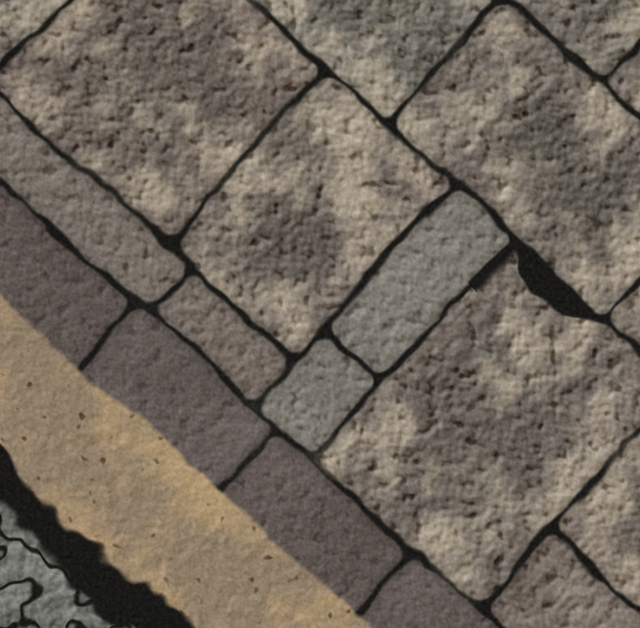
Give the GLSL for this texture, as a WebGL 1 fragment shader.

```glsl
precision highp float;
// Weathered paving of mixed blocks laid on a diagonal, with dark joints, a sandy
// kerb and rubble at the lower left. A rotated plane is cut into rectangles, each
// drawn as a rounded box with gradient noise for wobble, stains and lit relief.
uniform vec2 u_resolution;

vec2 hash2(vec2 p) {
  vec3 q = fract(p.xyx * vec3(0.1031, 0.1030, 0.0973));
  q += dot(q, q.yzx + 33.33);
  return fract((q.xx + q.yz) * q.zy);
}

float corner(vec2 cell, vec2 f, vec2 o) {
  return dot(hash2(cell + o) * 2.0 - 1.0, f - o);
}

// Gradient noise, roughly -0.7 to 0.7
float noise(vec2 p) {
  vec2 i = floor(p), f = p - i;
  vec2 s = f * f * f * (f * (f * 6.0 - 15.0) + 10.0);
  return mix(mix(corner(i, f, vec2(0, 0)), corner(i, f, vec2(1, 0)), s.x),
             mix(corner(i, f, vec2(0, 1)), corner(i, f, vec2(1, 1)), s.x), s.y);
}

float bump(vec2 p) {
  p += 0.006 * noise(p * 22.0);
  return noise(p * 46.0) + 0.6 * noise(p * 97.0 + 7.0);
}

// Narrow a span to the side of a joint on which x lies
void cut(float x, float joint, inout vec2 span) {
  if (x < joint) span.y = min(span.y, joint);
  else span.x = max(span.x, joint);
}

// Spans of the block around q, along and across the courses
void findBlock(vec2 q, out vec2 along, out vec2 across) {
  along = vec2(-1.5, 1.5);
  across = vec2(0.34, 1.6);
  cut(q.y, 0.533, across);
  cut(q.y, 1.01, across);
  cut(q.y, 1.285, across);
  if (q.y < 0.533 || q.y > 1.01) {
    float pitch = q.y < 0.533 ? 0.298 : 0.465;
    float start = q.y < 0.533 ? -0.185 : (q.y < 1.285 ? -0.08 : 0.13);
    along = (floor((q.x - start) / pitch) + vec2(0, 1)) * pitch + start;
  } else {
    cut(q.x, -0.59, along);
    cut(q.x, 0.192, along);
    cut(q.x, 0.545, along);
    if (q.x < 0.192) {
      cut(q.x, 0.062, along);
      cut(q.y, q.x < 0.062 ? 0.632 : 0.70, across);
      cut(q.x, q.y < 0.632 ? -0.157 : -0.21, along);
    } else if (q.x > 0.545) {
      cut(q.y, 0.705, across);
    }
  }
}

void main() {
  vec2 p = gl_FragCoord.xy / u_resolution.y;
  float soft = max(0.0035, 1.0 / u_resolution.y);

  // Course axes, gently bent so that the joints wander
  vec2 q = vec2(dot(p, vec2(0.743, -0.669)), dot(p, vec2(0.669, 0.743)));
  q += 0.018 * vec2(noise(p * 6.0), noise(p * 6.0 + 31.0));
  q += 0.007 * vec2(noise(p * 32.0 + 5.0), noise(p * 32.0 + 57.0));

  vec2 along, across;
  findBlock(q, along, across);
  vec2 centre = 0.5 * vec2(along.x + along.y, across.x + across.y);
  vec2 halfSize = 0.5 * vec2(along.y - along.x, across.y - across.x);
  vec2 d = abs(q - centre) - halfSize + 0.022;
  float inset = 0.022 - length(max(d, 0.0)) - min(max(d.x, d.y), 0.0);

  // Surface: stains, grain and relief lit from the upper left
  float stain = noise(p * 6.0 + 3.0) + 0.6 * noise(p * 14.0) + 0.4 * noise(p * 33.0);
  float height = bump(p);
  float relief = height - bump(p + vec2(-0.004, 0.005));
  float grain = noise(p * 190.0) + 0.6 * noise(p * 120.0 + 19.0);

  // Block colour: purple edging course, plain small blocks, blotched large ones
  vec2 random = hash2(centre * 90.0);
  float edging = 1.0 - step(0.533, q.y);
  float large = smoothstep(0.07, 0.12, min(halfSize.x, halfSize.y)) * (1.0 - edging);
  vec3 stone = mix(vec3(0.45, 0.405, 0.375), vec3(0.49, 0.475, 0.44), random.x);
  stone = mix(stone, vec3(0.36, 0.325, 0.31) + 0.04 * random.y, edging);
  float core = smoothstep(0.03, 0.12, inset - 0.09 * stain);
  stone = mix(stone, vec3(0.33, 0.315, 0.285), large * core * (0.3 + 0.6 * random.y));
  float pale = smoothstep(0.0, 0.65, stain + 0.25 * (1.0 - core));
  stone = mix(stone, vec3(0.66, 0.61, 0.53), 0.75 * large * pale);
  float rough = mix(mix(0.7, 1.0, large), 0.4, edging);
  stone += rough * (0.22 * relief - 0.14 * smoothstep(0.12, 0.55, -height));
  stone += 0.07 * grain + 0.05 * stain;
  stone *= 0.84 + 0.16 * smoothstep(0.0, 0.022, inset);

  // Joints of uneven width, with one broken out beside a large block
  vec3 dark = vec3(0.10, 0.098, 0.09) + 0.05 * grain;
  float gap = 0.0045 + 0.006 * noise(p * 17.0 + 11.0);
  float broken = step(0.9, q.y) * step(q.y, 1.01) * smoothstep(0.11, 0.02, abs(q.x - 0.285));
  gap += broken * (0.04 + 0.02 * noise(p * 24.0));
  float solid = smoothstep(gap - soft, gap + soft, inset);
  float faint = 0.35 * smoothstep(0.05, 0.4, noise(p * 9.0 + 40.0)) * (1.0 - broken);
  vec3 colour = mix(mix(dark, stone, faint), stone, solid);

  // Sandy kerb with ochre patches and dark specks
  vec3 sand = mix(vec3(0.55, 0.485, 0.40), vec3(0.68, 0.58, 0.44), smoothstep(-0.3, 0.5, stain));
  sand += 0.09 * relief + 0.07 * grain - 0.22 * smoothstep(0.3, 0.52, noise(p * 58.0 + 23.0));
  colour = mix(sand, colour, smoothstep(-0.005, 0.005, q.y - 0.394));

  // Ragged shadowed gap, then broken rubble below it
  float ragged = 0.04 * noise(p * 9.0 + 70.0) + 0.02 * noise(p * 34.0);
  colour = mix(dark, colour, smoothstep(-0.006, 0.006, q.y - 0.205 - ragged));
  float crack = abs(noise(p * 17.0 + 90.0) + 0.3 * noise(p * 40.0));
  vec3 rubble = vec3(0.43, 0.43, 0.405) + 0.2 * relief + 0.15 * stain + 0.08 * grain;
  rubble = mix(dark, rubble, smoothstep(0.01, 0.09, crack));
  colour = mix(rubble, colour, smoothstep(-0.008, 0.008, q.y - 0.143 + ragged));

  gl_FragColor = vec4(clamp(colour, 0.0, 1.0), 1.0);
}
```
